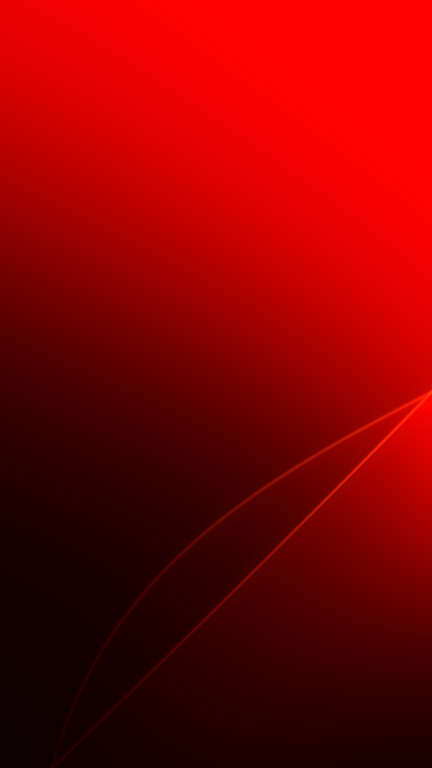
Write a WebGL 2 fragment shader that draws this background.

```glsl
#version 300 es
precision highp float;
// Red light fading into black, crossed by two thin glowing arcs.

uniform vec2 u_resolution;
out vec4 outColor;

// Thin bright core with a faint halo around a signed distance.
float strand(float d, float width) {
  return exp(-d * d / (width * width)) + 0.1 * exp(-abs(d) / 0.008);
}

void main() {
  vec2 uv = gl_FragCoord.xy / u_resolution;
  vec2 p = uv * vec2(0.5625, 1.0);
  float depth = 1.0 - uv.y;

  // Main light: a soft diagonal falloff that reaches lower on the right.
  float middle = 0.3 + 0.25 * uv.x + 0.04 * uv.x * uv.x;
  float softness = mix(0.145, 0.115, smoothstep(0.0, 1.0, uv.x));
  float red = 0.04 + 1.0 / (1.0 + exp((depth - middle) / softness));

  // Frame along the chord shared by both arcs.
  vec2 start = vec2(0.0677, 0.0);
  vec2 chord = vec2(0.5625, 0.4896) - start;
  float size = length(chord);
  vec2 along = chord / size;
  float t = dot(p - start, along) / size;
  float height = dot(p - start, vec2(-along.y, along.x));

  // Signed distances to the arcs, corrected for their slope.
  float bow = t * (1.0 - t);
  float slope = 0.585 - 1.71 * t + 0.81 * t * t;
  float upper = (height - size * bow * (0.585 - 0.27 * t)) / sqrt(1.0 + slope * slope);
  float lower = height + 0.016 * size * bow;

  // Glow beneath the arcs, strongest at the right edge.
  float fall = (depth - 0.96 + 0.32 * uv.x) / 0.24;
  float glow = 0.32 * pow(uv.x, 1.5) * exp(-fall * fall);
  float inside = smoothstep(0.004, -0.006, upper);
  float below = smoothstep(0.004, -0.008, lower);
  red += glow * (0.25 + 0.3 * inside + 0.45 * below);

  // Thin sheen hanging under each arc.
  float reach = smoothstep(0.0, 0.9, t);
  red += 0.04 * reach * inside * exp(min(upper, 0.0) / 0.03);
  red += 0.05 * reach * below * exp(min(lower, 0.0) / 0.035);

  // Arc strands warm toward orange where they meet.
  vec3 color = vec3(min(red, 1.0), 0.006 * red, 0.0);
  float fade = mix(0.25, 1.0, smoothstep(0.0, 0.75, t));
  float warmth = smoothstep(0.25, 1.0, t);
  vec3 tint = vec3(0.33, mix(0.01, 0.14, warmth), mix(0.005, 0.04, warmth));
  color += tint * fade * (0.7 * strand(upper, 0.0022) + strand(lower, 0.0019));

  outColor = vec4(clamp(color, 0.0, 1.0), 1.0);
}
```
